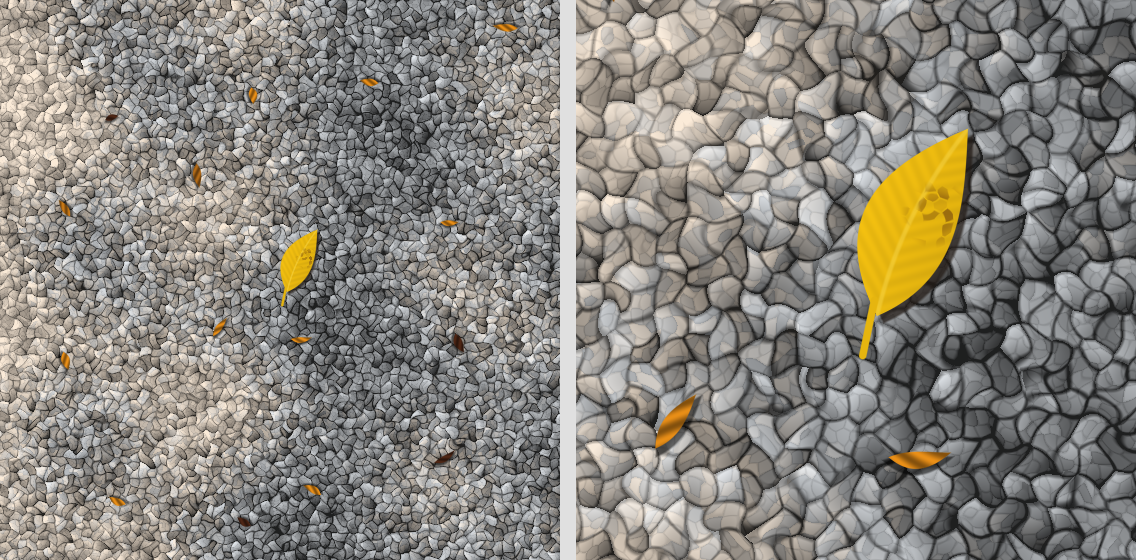
Left: the whole. Right: its middle third, enlarged.
A WebGL 1 fragment shader for this texture:

```glsl
precision highp float;
uniform vec2 u_resolution;

#define STONES 60.0
#define GRIT_RATIO 2.1
#define STONE_VARIETY 0.30
#define FACET_SHADE 0.20
#define GAP_DEPTH 0.33
#define LIGHT_DEPTH 0.13
#define BASE_TONE 0.635
#define LITTER_GRID 4.0
#define LEAF_YELLOW vec3(0.90, 0.71, 0.06)
#define LITTER_ORANGE vec3(0.80, 0.49, 0.08)
#define LITTER_BROWN vec3(0.27, 0.13, 0.07)

vec2 hash2(vec2 p) {
  vec2 q = vec2(dot(p, vec2(127.1, 311.7)), dot(p, vec2(269.5, 183.3)));
  return fract(sin(q) * 43758.55);
}

vec2 turn(float angle) { return vec2(cos(angle), sin(angle)); }

// Coordinates along and across an axis
vec2 alongAxis(vec2 p, vec2 axis) {
  return vec2(dot(p, axis), dot(p, vec2(-axis.y, axis.x)));
}

// Cellular stones: x = gap width, y = stone random, z = facet slope
vec3 stones(vec2 p) {
  vec2 cell = floor(p);
  float nearest = 9.0, second = 9.0, id = 0.0, facet = 0.0;
  for (int j = -1; j <= 1; j++) {
    for (int i = -1; i <= 1; i++) {
      vec2 c = cell + vec2(float(i), float(j));
      vec2 rnd = hash2(c + 17.3);
      vec2 rel = p - c - 0.5 - 0.85 * (hash2(c) - 0.5);
      vec2 q = alongAxis(rel, turn(rnd.x * 6.283));
      float d = length(q * vec2(0.82, 1.22)) * mix(0.85, 1.2, rnd.y);
      if (d < nearest) {
        second = nearest;
        nearest = d;
        id = hash2(c + 5.7).x;
        facet = q.x * 0.8 + dot(rel, vec2(-0.5, 0.6));
      } else {
        second = min(second, d);
      }
    }
  }
  return vec3(second - nearest, id, facet);
}

// Broad patches of sun and shade
float sunlight(vec2 uv) {
  vec2 w = uv + 0.035 * sin(uv.yx * vec2(13.0, 11.0) + vec2(1.0, 4.0));
  float broad = 0.6 * cos(4.4 * w.x);
  float streaks = 0.4 * cos(14.0 * w.x - 2.5 * w.y - 4.35);
  float patches = 0.3 * cos(6.0 * w.x + 17.0 * w.y - 7.1);
  return broad + streaks + patches + 0.08;
}

// Pointed oval, fuller towards its base; soft is the edge width
float leafMask(vec2 q, vec2 size, float soft) {
  float t = clamp(q.x / size.x, -1.0, 1.0);
  float edge = size.y * (1.0 - t * t) * (1.0 - 0.25 * t) - abs(q.y);
  float ends = size.x - abs(q.x);
  return smoothstep(-soft, soft, min(edge, ends));
}

float strokeMask(vec2 p, vec2 a, vec2 b, float radius, float soft) {
  vec2 ab = b - a;
  float t = clamp(dot(p - a, ab) / dot(ab, ab), 0.0, 1.0);
  return 1.0 - smoothstep(radius - soft, radius + soft, length(p - a - ab * t));
}

vec3 gravel(vec2 uv) {
  vec2 p = uv * STONES;
  p += 0.13 * sin(p.yx * 3.1 + 2.0 * sin(p * 0.7));
  vec3 stone = stones(p);
  vec3 grit = stones(p * GRIT_RATIO + 31.0);
  float light = sunlight(uv);
  float dust = smoothstep(0.0, 1.0, light);

  float gap = 1.0 - smoothstep(0.0, 0.24, stone.x);
  float tone = BASE_TONE + LIGHT_DEPTH * light;
  tone += STONE_VARIETY * (stone.y - 0.5) + FACET_SHADE * stone.z;
  tone += 0.13 * (grit.y - 0.5) - 0.07 * (1.0 - smoothstep(0.0, 0.25, grit.x));
  tone -= GAP_DEPTH * gap * mix(1.0, 0.7, dust) * (0.65 + 0.6 * grit.y);
  float warmth = smoothstep(-0.6, 0.8, light + 0.7 * (grit.y - stone.y));
  vec3 tint = mix(vec3(0.98, 1.0, 1.02), vec3(1.07, 1.0, 0.92), warmth);
  return clamp(tone, 0.12, 0.92) * tint;
}

// Small curled leaves, one jittered into most grid cells
vec3 addLitter(vec3 col, vec2 uv, float soft) {
  for (int k = 0; k < 16; k++) {
    vec2 cell = vec2(mod(float(k), LITTER_GRID), floor(float(k) / LITTER_GRID));
    vec2 rnd = hash2(cell + 3.1);
    vec2 look = hash2(cell + 41.7);
    vec2 center = (cell + 0.15 + 0.7 * rnd) / LITTER_GRID;
    float shown = step(0.12, look.y) * step(0.13, distance(center, vec2(0.535)));
    vec2 q = alongAxis(uv - center, turn(look.x * 6.283));
    q.y += 18.0 * (rnd.x - 0.5) * q.x * q.x;
    vec2 size = vec2(mix(0.012, 0.023, rnd.y), mix(0.005, 0.008, look.x));
    float shadow = leafMask(q + vec2(0.001, 0.003), size * 1.15, soft * 2.0);
    vec3 hue = mix(LITTER_BROWN, LITTER_ORANGE, smoothstep(0.35, 0.6, look.y));
    hue *= 0.9 + 0.25 * sin(q.x * 310.0 + q.y * 500.0);
    col = mix(col, col * 0.45, shadow * shown);
    col = mix(col, hue, leafMask(q, size, soft) * shown);
  }
  return col;
}

vec3 addMainLeaf(vec3 col, vec2 uv, float soft) {
  vec2 q = alongAxis(uv - vec2(0.536, 0.536), vec2(0.437, 0.899));
  q.y += 1.8 * q.x * q.x - 0.003;
  vec2 size = vec2(0.062, 0.027);
  float shadow = leafMask(q + vec2(0.002, 0.005), size, soft * 2.5);
  col = mix(col, vec3(0.13, 0.10, 0.08), 0.75 * shadow);

  // Blade with veins, a pale midrib and bruises
  float veins = sin((q.x - abs(q.y) * 0.8) * 620.0);
  vec3 blade = LEAF_YELLOW * (1.0 + 0.025 * veins + 1.5 * q.y);
  float rib = 1.0 - smoothstep(0.0004, 0.0022, abs(q.y));
  blade = mix(blade, vec3(0.96, 0.82, 0.25), rib * 0.6);
  vec3 spots = stones(uv * 150.0);
  float bruise = smoothstep(0.55, 0.9, spots.y) * smoothstep(0.0, 0.3, spots.x);
  bruise *= 1.0 - smoothstep(0.008, 0.022, length(q - vec2(0.008, -0.012)));
  blade = mix(blade, vec3(0.52, 0.34, 0.06), bruise * 0.75);
  col = mix(col, blade, leafMask(q, size, soft));
  float stem = strokeMask(uv, vec2(0.511, 0.488), vec2(0.504, 0.455), 0.0022, soft);
  return mix(col, LEAF_YELLOW, stem);
}

void main() {
  float shortSide = min(u_resolution.x, u_resolution.y);
  vec2 uv = gl_FragCoord.xy / shortSide;
  float soft = 0.8 / shortSide;
  vec3 col = gravel(uv);
  col = addLitter(col, uv, soft);
  col = addMainLeaf(col, uv, soft);
  gl_FragColor = vec4(col, 1.0);
}
```
